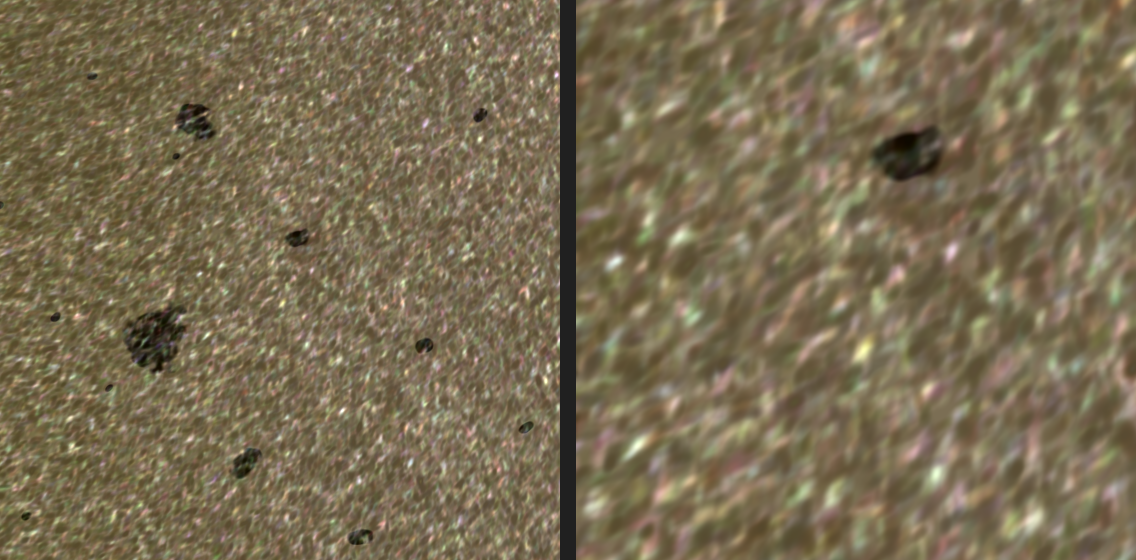
Left, the full canvas; right, a detail of the centre.
Give the GLSL for this texture, as a WebGL 1 fragment shader.

```glsl
precision highp float;
// Coarse sandy ground of slanted, soft-edged grains with a few dark charred pits.
uniform vec2 u_resolution;

const vec3 SAND_OLIVE = vec3(0.468, 0.422, 0.298);
const vec3 SAND_GREY = vec3(0.492, 0.438, 0.344);
const vec3 CHARCOAL = vec3(0.185, 0.165, 0.120);
const float GRAIN_CONTRAST = 0.074;
const int PIT_COUNT = 14;

vec3 hash3(vec2 p) {
  vec3 q = fract(p.xyx * vec3(0.1031, 0.1030, 0.0973));
  q += dot(q, q.yxz + 33.33);
  return fract((q.xxy + q.yzz) * q.zyx);
}

float valueNoise(vec2 p) {
  vec2 cell = floor(p);
  vec2 f = fract(p);
  f = f * f * (3.0 - 2.0 * f);
  float low = mix(hash3(cell).x, hash3(cell + vec2(1.0, 0.0)).x, f.x);
  float high = mix(hash3(cell + vec2(0.0, 1.0)).x, hash3(cell + 1.0).x, f.x);
  return mix(low, high, f.y);
}

// Coordinates of p along and across a direction.
vec2 alongAcross(vec2 p, float angle) {
  vec2 dir = vec2(cos(angle), sin(angle));
  return vec2(dot(p, dir), dot(p, vec2(-dir.y, dir.x)));
}

// Sum of light and dark slanted flecks, two per cell, each slightly tinted.
vec3 grainLayer(vec2 p, float frequency, float slimness, float seed) {
  vec2 q = p * frequency;
  vec2 home = floor(q);
  vec3 sum = vec3(0.0);
  for (int j = -1; j <= 1; j++) {
    for (int i = -1; i <= 1; i++) {
      vec2 cell = home + vec2(float(i), float(j));
      // Grains lean more upright towards the right.
      float lean = mix(0.65, 1.38, clamp(cell.x / frequency, 0.0, 1.0));
      for (int k = 0; k < 2; k++) {
        vec2 key = cell + seed + 37.0 * float(k);
        vec3 place = hash3(key);
        vec3 tint = hash3(key + 211.0);
        float angle = lean + (place.z - 0.5) * 1.1;
        vec2 d = alongAcross(q - cell - place.xy, angle);
        d.y /= slimness;
        float falloff = max(1.0 - dot(d, d), 0.0);
        float strength = 2.0 * hash3(key + 419.0).x - 1.0;
        sum += falloff * falloff * (strength + 0.45 * (tint - 0.5));
      }
    }
  }
  return sum;
}

// Coverage of ragged pits that shrink along a jittered sequence.
float pitMask(vec2 p) {
  float ragged = valueNoise(p * 42.0) + 0.5 * valueNoise(p * 95.0) - 0.75;
  float mask = 0.0;
  for (int i = 0; i < PIT_COUNT; i++) {
    float n = float(i);
    vec3 rnd = hash3(vec2(n * 7.0 + 3.0, 19.0));
    vec2 centre = fract(vec2(0.407, 0.365) + n * vec2(0.08, 0.41));
    centre.x = pow(centre.x, 1.5);
    centre += 0.07 * (rnd.xy - 0.5);
    float radius = 0.062 / (1.0 + 0.6 * n);
    vec2 d = alongAcross(p - centre, 0.2 + 0.7 * rnd.z) / radius;
    d.y /= mix(0.55, 0.8, rnd.x);
    float edge = length(d) + 0.75 * ragged;
    float softness = 0.1 + 0.0018 / radius;
    mask = max(mask, 1.0 - smoothstep(1.0 - softness, 1.0 + softness, edge));
  }
  return mask;
}

void main() {
  vec2 p = gl_FragCoord.xy / u_resolution.y;

  // Grains get finer with distance, towards the top.
  vec2 ground = vec2(p.x, p.y + 0.12 * p.y * p.y);
  vec3 grain = grainLayer(ground, 62.0, 0.45, 11.0);
  grain += 0.6 * grainLayer(ground, 104.0, 0.48, 73.0);
  grain *= 2.0;

  // Light grains stand out further than dark ones.
  vec3 relief = grain + 0.15 * (grain * grain - 1.0);

  // Broad changes of tone and contrast.
  float patches = valueNoise(p * 9.0 + 5.0) - 0.5;
  float shade = smoothstep(0.55, 0.0, length(p - vec2(0.1, 0.95)));
  vec3 sand = mix(SAND_OLIVE, SAND_GREY, smoothstep(0.0, 0.85, p.x));
  sand += 0.035 * patches - 0.035 * shade;
  float contrast = GRAIN_CONTRAST * (1.0 - 0.25 * shade);
  vec3 colour = sand + contrast * relief;

  // Charred pits keep some pale flecks.
  vec3 charred = CHARCOAL + 0.085 * relief;
  colour = mix(colour, charred, 0.92 * pitMask(p));

  gl_FragColor = vec4(clamp(colour, 0.0, 1.0), 1.0);
}
```
